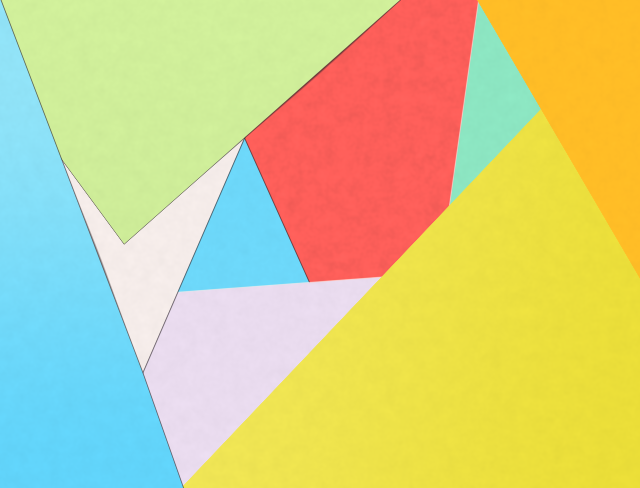
A Shadertoy shader for this background:

```glsl
// Overlapping sheets of coloured paper, seen from above.
// Each sheet is an intersection of half-planes, painted back to front with a
// thin shadow or pale cut edge, a soft colour gradient and gradient-noise grain.

// Corners, as fractions of the canvas
const vec2 APEX       = vec2(0.3815, 0.7170);
const vec2 SKY_TOP    = vec2(0.0010, 1.0000);
const vec2 SKY_BEND   = vec2(0.2227, 0.2363);
const vec2 SKY_FOOT   = vec2(0.2855, 0.0030);
const vec2 GREEN_LEFT = vec2(0.0940, 0.6780);
const vec2 GREEN_TIP  = vec2(0.1940, 0.5000);
const vec2 GREEN_TOP  = vec2(0.6250, 1.0000);
const vec2 RED_FOOT   = vec2(0.4830, 0.4210);
const vec2 LILAC_LEFT = vec2(0.2786, 0.4007);
const vec2 LILAC_TIP  = vec2(0.5950, 0.4315);
const vec2 MINT_TOP   = vec2(0.7475, 0.9910);
const vec2 MINT_FOOT  = vec2(0.7030, 0.5800);
const vec2 YELLOW_TOP = vec2(0.8440, 0.7740);
const vec2 ORANGE_TOP = vec2(0.7460, 1.0000);
const vec2 ORANGE_LOW = vec2(1.0000, 0.4300);

// Paper colours; pairs are blended across a sheet
const vec3 RED        = vec3(0.99, 0.37, 0.35);
const vec3 SKY_PALE   = vec3(0.57, 0.89, 0.97);
const vec3 SKY_DEEP   = vec3(0.38, 0.83, 0.98);
const vec3 LILAC      = vec3(0.915, 0.860, 0.935);
const vec3 CREAM      = vec3(0.96, 0.925, 0.915);
const vec3 MINT       = vec3(0.55, 0.90, 0.76);
const vec3 YELLOW     = vec3(0.94, 0.90, 0.34);
const vec3 YELLOW_LOW = vec3(0.92, 0.87, 0.22);
const vec3 ORANGE     = vec3(1.00, 0.74, 0.15);
const vec3 GREEN      = vec3(0.81, 0.93, 0.60);
const vec3 INK        = vec3(0.16, 0.13, 0.15);
const vec3 CUT        = vec3(1.00, 0.93, 0.91);

const float HAIRLINE  = 0.003;
const float GRAIN     = 0.035;
const float RED_GRAIN = 0.075;

vec2 gradientAt(vec2 cell) {
    vec2 h = vec2(dot(cell, vec2(127.1, 311.7)), dot(cell, vec2(269.5, 183.3)));
    return 2.0 * fract(sin(h) * 43758.5) - 1.0;
}

float gradientNoise(vec2 p) {
    vec2 i = floor(p), f = fract(p);
    vec2 u = f * f * (3.0 - 2.0 * f);
    vec2 e = vec2(0.0, 1.0);
    float low  = mix(dot(gradientAt(i), f), dot(gradientAt(i + e.yx), f - e.yx), u.x);
    float high = mix(dot(gradientAt(i + e), f - e), dot(gradientAt(i + 1.0), f - 1.0), u.x);
    return mix(low, high, u.y);
}

float paperGrain(vec2 p) {
    float sum = 0.0, weight = 0.5;
    for (int i = 0; i < 3; i++) {
        sum += weight * gradientNoise(p * 32.0 * exp2(float(i)) + float(i) * 7.3);
        weight *= 0.8;
    }
    return sum;
}

// Distance to the line a-b, positive on the left of its direction
float side(vec2 uv, vec2 a, vec2 b) {
    vec2 aspect = vec2(iResolution.x / iResolution.y, 1.0);
    vec2 ab = normalize((b - a) * aspect), ap = (uv - a) * aspect;
    return ab.x * ap.y - ab.y * ap.x;
}

// Lay a sheet over col, with a rim of the given colour just outside it
void lay(inout vec3 col, float d, vec3 paper, vec3 rim, float rimWidth) {
    float pixel = 0.7 / iResolution.y;
    col = mix(col, rim, 0.75 * smoothstep(-rimWidth - pixel, 0.0, d));
    col = mix(col, paper, smoothstep(-pixel, pixel, d));
}

float bump(float x, float center, float width) {
    float t = (x - center) / width;
    return exp(-t * t);
}

void mainImage(out vec4 fragColor, in vec2 fragCoord) {
    vec2 uv = fragCoord / iResolution.xy;
    float grain = paperGrain(fragCoord / iResolution.y);

    // Inner sheets
    vec3 col = RED * (1.0 + RED_GRAIN * grain);
    lay(col, side(uv, RED_FOOT, APEX), mix(SKY_DEEP, SKY_PALE, 0.25), INK, 0.6 * HAIRLINE);
    lay(col, side(uv, LILAC_TIP, LILAC_LEFT), LILAC, CUT, 0.5 * HAIRLINE);
    lay(col, side(uv, SKY_BEND, APEX), CREAM, INK, 0.6 * HAIRLINE);
    lay(col, side(uv, MINT_TOP, MINT_FOOT), MINT, CUT, 0.6 * HAIRLINE);

    // Large sheets on the right
    vec3 yellow = mix(YELLOW, YELLOW_LOW, smoothstep(0.3, 1.1, uv.x + 0.2 * (0.5 - uv.y)));
    lay(col, side(uv, YELLOW_TOP, SKY_FOOT), yellow, yellow, 0.0);
    lay(col, side(uv, ORANGE_TOP, ORANGE_LOW), ORANGE, ORANGE, 0.0);

    // Green wedge, lifted most along its upper right edge
    float green = min(side(uv, GREEN_TIP, GREEN_TOP), side(uv, GREEN_LEFT, GREEN_TIP));
    float lift = 0.2 * HAIRLINE + 1.3 * HAIRLINE * bump(uv.x, 0.5, 0.1);
    lay(col, green, GREEN * (0.98 + 0.03 * uv.y), INK, lift);

    // Blue sheet on the left
    float sky = min(side(uv, SKY_BEND, SKY_TOP), side(uv, SKY_FOOT, SKY_BEND));
    float gap = 0.5 * HAIRLINE + 0.8 * HAIRLINE * bump(uv.y, 0.47, 0.09);
    lay(col, sky, mix(SKY_DEEP, SKY_PALE, smoothstep(0.0, 0.9, uv.y)), INK, gap);

    fragColor = vec4(col * (1.0 + GRAIN * grain), 1.0);
}
```
